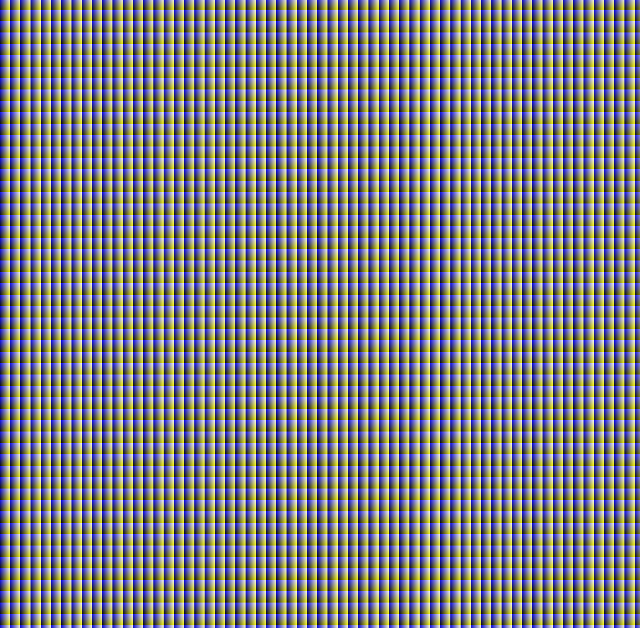
Give the GLSL for this pattern, as a Shadertoy shader.

```glsl
// Linear rise in each repeat, with a softened drop back to the start
vec2 sawtooth(vec2 t, vec2 dropWidth) {
    vec2 rise = fract(t);
    return min(rise / (1.0 - dropWidth), (1.0 - rise) / dropWidth);
}

void mainImage(out vec4 fragColor, in vec2 fragCoord) {
    vec2 repeats = vec2(62.5, 55.08);
    vec2 cell = fragCoord / iResolution.xy * repeats - vec2(0.0, 0.25);

    // The drop spans under half a pixel, measured in cells
    vec2 ramp = sawtooth(cell, 0.4 * repeats / iResolution.xy);

    // Keep the ends of each ramp just short of black and full light
    ramp = mix(vec2(0.05), vec2(0.945), ramp);

    // Yellow grows to the right, blue grows upward
    fragColor = vec4(ramp.xx, ramp.y, 1.0);
}
```
